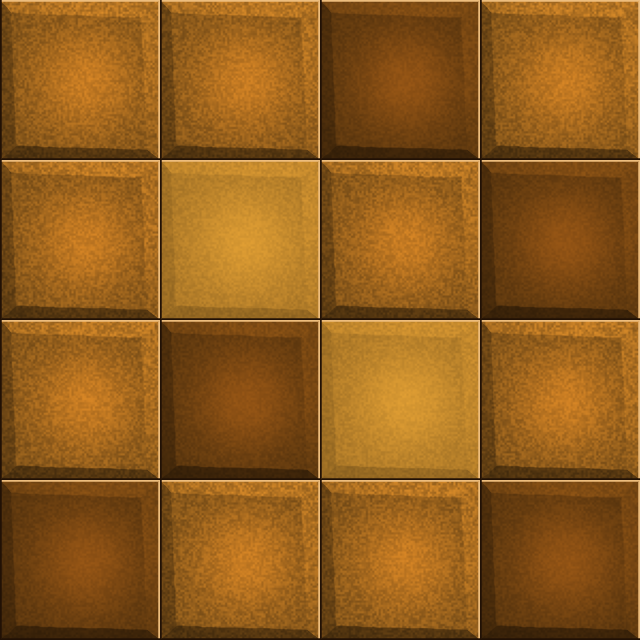
Give the GLSL for this pattern, as a WebGL 2 fragment shader.

```glsl
#version 300 es
precision highp float;
// A four by four wall of bevelled amber tiles with a warm glow and fine grain.

uniform vec2 u_resolution;
out vec4 fragColor;

const float TILES = 4.0;
const float LINE_WIDTH = 0.0104;          // in tile units
const vec2 GLOW_CENTRE = vec2(0.54, 0.49);
const float GLOW_FALLOFF = 9.0;
const float GRAIN_CELLS = 300.0;          // across the canvas
const float WOBBLE_CELLS = 22.0;          // across one tile
const float WOBBLE_SIZE = 0.007;

// Bevel widths at the two ends of each side
const vec2 LEFT_BEVEL = vec2(0.104, 0.066);   // bottom, top
const vec2 RIGHT_BEVEL = vec2(0.076, 0.122);  // bottom, top
const vec2 BOTTOM_BEVEL = vec2(0.091, 0.062); // left, right
const vec2 TOP_BEVEL = vec2(0.078, 0.116);    // left, right

const vec3 HIGHLIGHT = vec3(0.93, 0.74, 0.49);
const vec3 GROOVE = vec3(0.13, 0.065, 0.02);

// Tones in order: dark, medium, light
const vec3 RIM[3] = vec3[3](
  vec3(0.36, 0.215, 0.055), vec3(0.52, 0.335, 0.10), vec3(0.68, 0.475, 0.155));
const vec3 GLOW[3] = vec3[3](
  vec3(0.57, 0.325, 0.08), vec3(0.78, 0.485, 0.135), vec3(0.85, 0.60, 0.195));
const float CONTRAST[3] = float[3](0.95, 1.0, 0.40);
const float GRAIN[3] = float[3](0.22, 0.36, 0.16);

// Tone of each tile, rows from bottom to top
const int TONES[16] = int[16](
  0, 1, 1, 0,
  1, 0, 2, 1,
  1, 2, 1, 0,
  1, 1, 0, 1);

// Integer hash to 0..1
float hash(ivec2 cell) {
  uint h = uint(cell.x) * 1597u + uint(cell.y) * 51749u + 977u;
  h = (h ^ (h >> 15)) * 73471u;
  h = (h ^ (h >> 13)) * 92857u;
  h ^= h >> 16;
  return float(h & 65535u) / 65535.0;
}

float valueNoise(vec2 p) {
  ivec2 i = ivec2(floor(p));
  vec2 f = fract(p);
  f = f * f * (3.0 - 2.0 * f);
  float low = mix(hash(i), hash(i + ivec2(1, 0)), f.x);
  float high = mix(hash(i + ivec2(0, 1)), hash(i + ivec2(1, 1)), f.x);
  return mix(low, high, f.y);
}

// Distance from the nearer side on each axis, as a share of the bevel width
vec2 bevelRatio(vec2 p) {
  float left = p.x / mix(LEFT_BEVEL.x, LEFT_BEVEL.y, p.y);
  float right = (1.0 - p.x) / mix(RIGHT_BEVEL.x, RIGHT_BEVEL.y, p.y);
  float bottom = p.y / mix(BOTTOM_BEVEL.x, BOTTOM_BEVEL.y, p.x);
  float top = (1.0 - p.y) / mix(TOP_BEVEL.x, TOP_BEVEL.y, p.x);
  return vec2(min(left, right), min(bottom, top));
}

// Brightness of the bevel, lit from the upper right
float bevelShade(vec2 p, vec2 ratio, float blur) {
  float sides = p.x < 0.5 ? mix(0.72, 0.82, p.y) : mix(1.05, 1.28, p.y);
  float ends = p.y < 0.5 ? mix(0.57, 0.62, p.x) : mix(1.24, 1.34, p.x);
  return mix(sides, ends, smoothstep(-blur, blur, ratio.x - ratio.y));
}

void main() {
  vec2 uv = gl_FragCoord.xy / u_resolution;
  vec2 grid = uv * TILES;
  ivec2 tile = clamp(ivec2(floor(grid)), ivec2(0), ivec2(3));
  vec2 p = fract(grid);
  float pixel = TILES / min(u_resolution.x, u_resolution.y);
  int tone = TONES[tile.y * 4 + tile.x];

  // Face with a soft glow
  vec2 offset = p - GLOW_CENTRE;
  float glow = exp(-GLOW_FALLOFF * dot(offset, offset));
  vec3 color = mix(RIM[tone], GLOW[tone], glow);

  // Bevel with slightly ragged edges
  vec2 wobble = vec2(valueNoise(p * WOBBLE_CELLS), valueNoise(p * WOBBLE_CELLS + 40.0));
  vec2 ratio = bevelRatio(p + (wobble - 0.5) * WOBBLE_SIZE);
  float blur = pixel / 0.09;
  float bevel = 1.0 - smoothstep(1.0 - blur, 1.0 + blur, min(ratio.x, ratio.y));
  float shade = 1.0 + CONTRAST[tone] * (bevelShade(p, ratio, blur) - 1.0);
  color *= mix(1.0, shade, bevel);

  // Fine grain, calmer in the glow
  float grain = valueNoise(uv * GRAIN_CELLS) - 0.5;
  color *= 1.0 + grain * GRAIN[tone] * (1.0 - 0.5 * glow);

  // Grooves at left and bottom, highlights at right and top
  float inner = LINE_WIDTH - 0.5 * pixel;
  float outer = LINE_WIDTH + 0.5 * pixel;
  float groove = 1.0 - smoothstep(inner, outer, min(p.x, p.y));
  float highlight = 1.0 - smoothstep(inner, outer, min(1.0 - p.x, 1.0 - p.y));
  color = mix(color, HIGHLIGHT, highlight);
  color = mix(color, GROOVE, groove);

  fragColor = vec4(color, 1.0);
}
```
